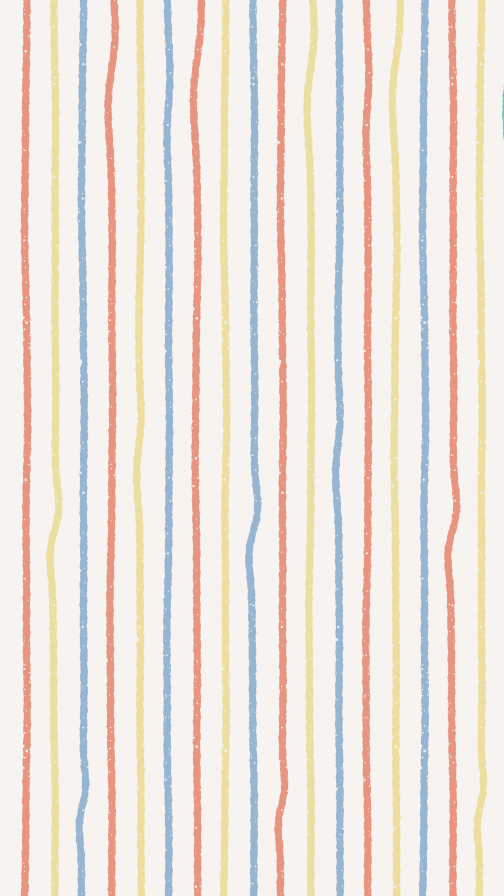
A Shadertoy shader for this pattern:

```glsl
// Hand-painted wavy vertical stripes in red, yellow and blue, with speckled wear.

// All lengths are fractions of the canvas width.
const float PITCH      = 0.0564;   // distance between stripes
const float FIRST_X    = 0.0521;   // centre of the first stripe
const float LAST_ID    = 17.0;     // the last stripe only grazes the right edge
const float HALF_WIDTH = 0.0072;
const float ROUGHNESS  = 0.0005;   // ragged edge depth
const float SWAY       = 0.0019;   // slow drift of each stripe
const float GROUP      = 7.0;      // stripes before the bends repeat
const vec2  WEAR_TILE  = vec2(0.3948, 0.85);

const vec3 PAPER  = vec3(0.965, 0.951, 0.947);
const vec3 RED    = vec3(0.905, 0.585, 0.500);
const vec3 YELLOW = vec3(0.925, 0.870, 0.625);
const vec3 BLUE   = vec3(0.585, 0.710, 0.818);
const vec3 TEAL   = vec3(0.440, 0.760, 0.700);

// One main bend for each stripe of a group: height, strength, reach
const vec3 BENDS[7] = vec3[7](
    vec3(0.90,  0.003, 0.20),
    vec3(0.725, 0.018, 0.07),
    vec3(0.18,  0.014, 0.06),
    vec3(1.64,  0.020, 0.12),
    vec3(0.89,  0.012, 0.09),
    vec3(1.57,  0.010, 0.10),
    vec3(1.66,  0.018, 0.13));

float hash(vec2 p) {
    vec3 q = fract(p.xyx * vec3(0.1031, 0.1030, 0.0973));
    q += dot(q, q.yzx + 33.33);
    return fract((q.x + q.y) * q.z);
}

// Sideways shift of a stripe centre at height y
float wobble(float column, float y) {
    vec3 bend = BENDS[int(column)];
    float d = (y - bend.x) / bend.z;
    float phase = 6.2832 * hash(vec2(column, 4.0));
    float drift = sin(y * 4.3 + phase)
                + 0.6 * sin(y * 9.1 + phase * 2.3)
                + 0.25 * sin(y * 23.0 + phase * 3.7);
    return bend.y * d * exp(-d * d) + SWAY * drift;
}

// Layered sines for one ragged edge
float raggedEdge(float y, float seed) {
    return ROUGHNESS * (sin(y * 173.0 + seed * 5.1)
                      + 0.7 * sin(y * 311.0 + seed * 2.7)
                      + 0.6 * sin(y * 587.0 + seed * 8.3));
}

// Distance to the spot in this cell; spots stay inside their own cell
float spotDistance(vec2 p, vec2 cells, float chance, float maxRadius, float seed) {
    vec2 cellSize = WEAR_TILE / cells;
    vec2 grid = p / cellSize;
    vec2 id = mod(floor(grid), cells) + seed;
    if (hash(id) > chance) return 1.0;
    vec2 centre = 0.22 + 0.56 * vec2(hash(id + 17.3), hash(id + 41.7));
    vec2 offset = (fract(grid) - centre) * cellSize;
    float radius = maxRadius * mix(0.3, 1.0, pow(hash(id + 73.1), 2.0));
    float angle = atan(offset.y, offset.x);
    radius *= 1.0 + 0.15 * sin(angle * 3.0 + 6.2832 * hash(id + 9.7));
    return length(offset) - radius;
}

float wearDistance(vec2 p) {
    float fine   = spotDistance(p, vec2(44.0, 95.0), 0.22, 0.0017, 3.0);
    float medium = spotDistance(p, vec2(28.0, 61.0), 0.13, 0.0028, 120.0);
    float large  = spotDistance(p, vec2(7.0, 15.0), 0.11, 0.0085, 260.0);
    return min(fine, min(medium, large));
}

float coverage(float d, float pixel) {
    return 1.0 - smoothstep(-0.7 * pixel, 0.7 * pixel, d);
}

void mainImage(out vec4 fragColor, in vec2 fragCoord) {
    float pixel = 1.0 / iResolution.x;
    vec2 p = fragCoord * pixel;

    // Nearest stripe
    float id = clamp(floor((p.x - FIRST_X) / PITCH + 0.5), 0.0, LAST_ID);
    float column = mod(id, GROUP);
    float x = p.x - FIRST_X - id * PITCH - wobble(column, p.y);

    // Each side has its own ragged outline
    float edge = raggedEdge(p.y, id * 2.0 + step(0.0, x));
    float stripe = coverage(abs(x) - HALF_WIDTH - edge, pixel);

    // Paint colour
    float hue = mod(id, 3.0);
    vec3 paint = hue < 0.5 ? RED : hue < 1.5 ? YELLOW : BLUE;
    if (id == LAST_ID) paint = TEAL;

    // Wear lets the paper show through
    stripe *= 1.0 - 0.95 * coverage(wearDistance(p), pixel);
    fragColor = vec4(mix(PAPER, paint, stripe), 1.0);
}
```
